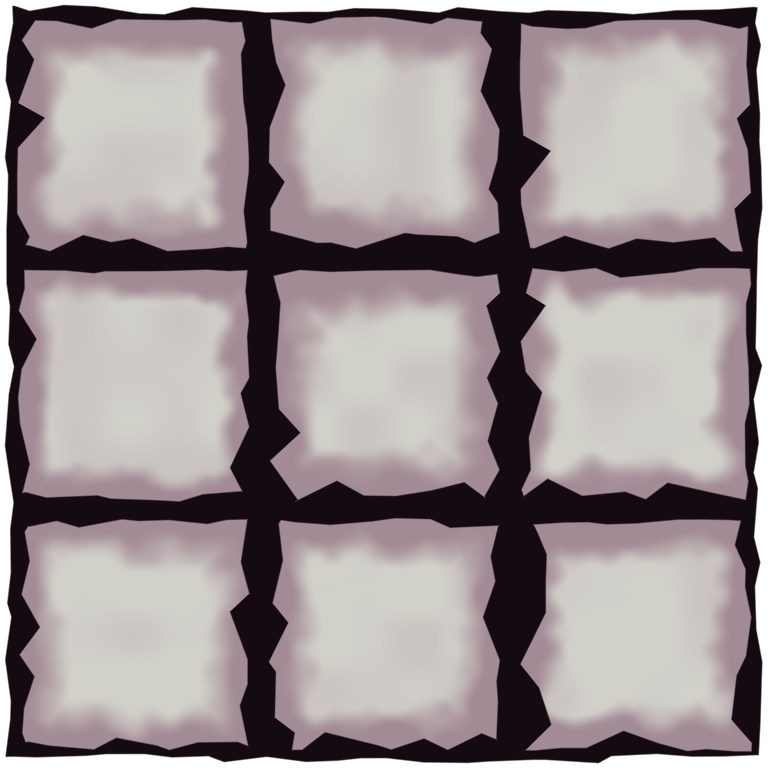
Give the GLSL for this pattern, as a WebGL 1 fragment shader.

```glsl
precision highp float;
// Three by three worn stone tiles with chipped edges, set in a ragged dark slab on white.

uniform vec2 u_resolution;

const float PITCH = 0.3255;
const float TILE_HALF = 0.151;
const float SLAB_HALF = 0.494;
const vec3 PAPER = vec3(1.0);
const vec3 GROUT = vec3(0.08, 0.04, 0.07);
const vec3 RIM = vec3(0.64, 0.545, 0.585);
const vec3 STONE = vec3(0.82, 0.815, 0.79);

float hash(vec2 p) {
  vec3 q = fract(vec3(p.xyx) * 0.1031);
  q += dot(q, q.yzx + 33.33);
  return fract((q.x + q.y) * q.z);
}

float valueNoise(vec2 p) {
  vec2 i = floor(p);
  vec2 f = fract(p);
  f = f * f * (3.0 - 2.0 * f);
  float low = mix(hash(i), hash(i + vec2(1.0, 0.0)), f.x);
  float high = mix(hash(i + vec2(0.0, 1.0)), hash(i + 1.0), f.x);
  return mix(low, high, f.y);
}

// Position of a polyline knot, unevenly spaced along the axis
float knotAt(float k, float seed) {
  return k + 0.8 * hash(vec2(k + 40.0, seed));
}

// Straight segments between random knots; a higher power makes deep chips rarer
float chipped(float along, float spacing, float power, float seed) {
  float t = along / spacing;
  float k = floor(t);
  if (t < knotAt(k, seed)) k -= 1.0;
  float start = knotAt(k, seed);
  float end = knotAt(k + 1.0, seed);
  float a = pow(hash(vec2(k + 90.0, seed + 7.3)), power);
  float b = pow(hash(vec2(k + 91.0, seed + 7.3)), power);
  return mix(a, b, (t - start) / (end - start));
}

// Depth inside a square whose left, right, bottom and top sides are chipped
float chippedSquare(vec2 p, float halfSize, vec4 depth, float spacing, float power, float seed) {
  float left = halfSize + p.x - depth.x * chipped(p.y, spacing, power, seed);
  float right = halfSize - p.x - depth.y * chipped(p.y, spacing, power, seed + 1.7);
  float bottom = halfSize + p.y - depth.z * chipped(p.x, spacing, power, seed + 3.1);
  float top = halfSize - p.y - depth.w * chipped(p.x, spacing, power, seed + 4.9);
  return min(min(left, right), min(bottom, top));
}

float roundedSquare(vec2 p, float halfSize, float radius) {
  vec2 q = abs(p) - halfSize + radius;
  return length(max(q, 0.0)) + min(max(q.x, q.y), 0.0) - radius;
}

// Cloudy pale centre of a tile, with its own size and softness
float paleCentre(vec2 p, float seed) {
  vec2 offset = vec2(seed * 3.7, seed * 1.9);
  float clouds = 0.65 * valueNoise(p * 21.0 + offset)
               + 0.35 * valueNoise(p * 42.0 + offset + 31.0);
  float size = mix(0.126, 0.140, hash(vec2(seed, 61.0)));
  float softness = mix(0.036, 0.056, hash(vec2(seed, 83.0)));
  float inside = -roundedSquare(p, size, 0.035) + 0.042 * (clouds - 0.5);
  float stain = smoothstep(0.4, 0.9, valueNoise(p * 15.0 - offset + 57.0));
  return smoothstep(0.0, softness, inside) * (1.0 - 0.16 * stain);
}

float coverage(float depth, float pixel) {
  return smoothstep(-pixel, pixel, depth);
}

void main() {
  vec2 p = gl_FragCoord.xy / u_resolution - 0.5;
  float pixel = 1.0 / min(u_resolution.x, u_resolution.y);

  // Tile index and local position
  vec2 id = clamp(floor(p / PITCH + 0.5), -1.0, 1.0);
  float seed = 20.0 + dot(id + 1.0, vec2(11.0, 37.0));
  vec2 shift = vec2(hash(vec2(seed, 5.0)), hash(vec2(seed, 9.0))) - 0.5;
  vec2 local = p - id * PITCH - 0.005 * shift;

  // Left and lower sides carry the deepest chips
  float slab = chippedSquare(p, SLAB_HALF, vec4(0.013), 0.042, 1.0, 3.0);
  vec4 chips = vec4(0.042, 0.027, 0.028, 0.014);
  float tile = chippedSquare(local, TILE_HALF, chips, 0.039, 2.0, seed);

  vec3 face = mix(RIM, STONE, paleCentre(local, seed));
  vec3 color = mix(PAPER, GROUT, coverage(slab, pixel));
  color = mix(color, face, coverage(tile, pixel));
  gl_FragColor = vec4(color, 1.0);
}
```
